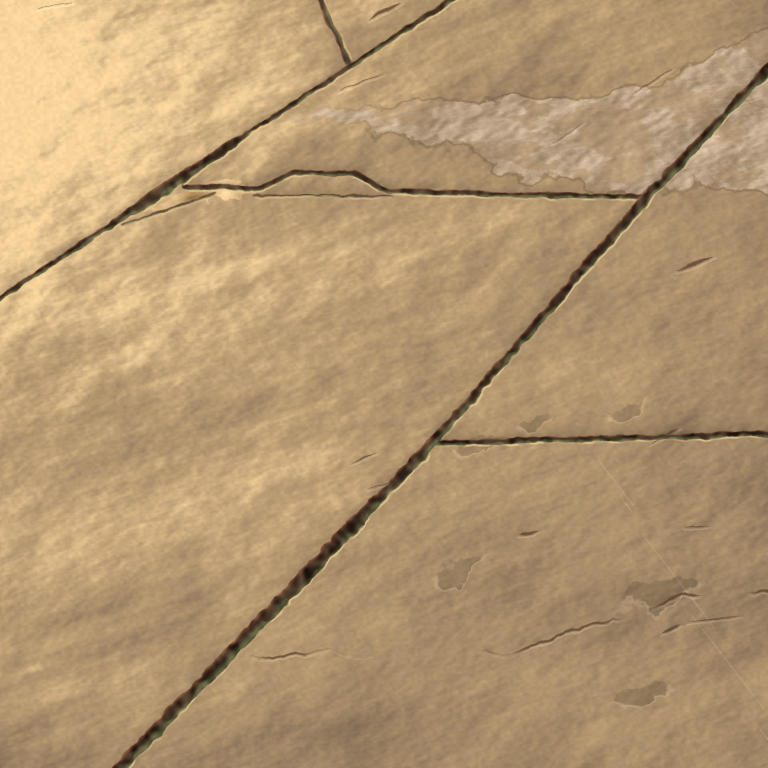
This texture is drawn by a WebGL 2 fragment shader. Its source:

```glsl
#version 300 es
precision highp float;
// Worn sandstone paving in low warm light, with dark oblique joints, chips and cracks.
uniform vec2 u_resolution;
out vec4 fragColor;

float hash(vec2 p) {
  vec3 q = fract(vec3(p.xyx) * 0.1031);
  q += dot(q, q.yzx + 33.33);
  return fract((q.x + q.y) * q.z);
}

float noise(vec2 p) {
  vec2 i = floor(p), f = fract(p);
  f = f * f * (3.0 - 2.0 * f);
  return mix(mix(hash(i), hash(i + vec2(1, 0)), f.x),
             mix(hash(i + vec2(0, 1)), hash(i + vec2(1, 1)), f.x), f.y);
}

float fbm(vec2 p) {
  float sum = 0.0, amp = 0.5;
  for (int i = 0; i < 5; i++) {
    sum += amp * noise(p);
    p = mat2(0.8, 0.6, -0.6, 0.8) * p * 2.03 + 17.0;
    amp *= 0.5;
  }
  return sum;
}

// Distance, position along the segment, and signed side (positive on the left)
vec3 segment(vec2 p, vec2 a, vec2 b) {
  vec2 d = b - a;
  float t = clamp(dot(p - a, d) / dot(d, d), 0.0, 1.0);
  vec2 q = p - a - d * t;
  return vec3(length(q), t, (d.x * q.y - d.y * q.x) / length(d));
}

float cover(float d, float halfWidth) {
  float soft = max(0.0012, 0.6 / u_resolution.y);
  return 1.0 - smoothstep(halfWidth - soft, halfWidth + soft, d);
}

// Open joint: soft shade above, red upper rim, green lower wall, broken sunlit lower lip
void joint(inout vec3 col, vec2 p, vec2 a, vec2 b, float w, float strength) {
  vec3 s = segment(p, a, b);
  w *= 0.55 + 0.45 * noise(p * 24.0) + 0.5 * noise(p * 95.0);
  float within = smoothstep(0.0, 0.02, s.y) * smoothstep(1.0, 0.98, s.y);
  float patchy = smoothstep(0.35, 0.65, noise(p * 60.0 + 5.0));
  col *= 1.0 - 0.22 * strength * within * step(0.0, s.z) * exp(-s.x / 0.010);
  float lip = cover(abs(s.z + w + 0.0015), 0.0012) * within;
  col = mix(col, vec3(0.90, 0.80, 0.58), lip * strength * (0.15 + 0.65 * patchy));
  vec3 gap = mix(vec3(0.33, 0.34, 0.22), vec3(0.21, 0.15, 0.11),
                 smoothstep(-0.9, 0.0, s.z / w + 0.5 * patchy - 0.25));
  gap = mix(gap, vec3(0.42, 0.25, 0.17), smoothstep(0.4, 1.0, s.z / w));
  gap += 0.28 * (noise(p * 120.0) - 0.4) * vec3(0.9, 0.8, 0.6);
  col = mix(col, gap, cover(s.x, w) * strength);
}

void main() {
  vec2 p = gl_FragCoord.xy / u_resolution.y;
  vec2 rough = p + 0.0055 * (vec2(fbm(p * 65.0), fbm(p * 65.0 + 9.0)) - 0.48);
  vec2 ragged = p + 0.065 * (vec2(fbm(p * 22.0), fbm(p * 22.0 + 31.0)) - 0.48);

  // Light level with glancing relief on a slightly tilted grain
  vec2 grain = mat2(0.94, -0.34, 0.34, 0.94) * p;
  grain.y *= 1.9;
  float glow = exp(-2.7 * length((p - vec2(-0.03, 0.87)) * vec2(1.0, 0.9)));
  float broad = fbm(grain * 4.5) - 0.48;
  float relief = fbm(grain * 18.0) - fbm(grain * 18.0 + vec2(-0.3, 0.4));
  float fine = fbm(grain * 75.0) - fbm(grain * 75.0 + vec2(-0.45, 0.5));
  float rightSlab = smoothstep(-0.01, 0.01, (p.x - 0.156) * 0.93 - p.y * 0.865);
  float level = 0.20 + 0.98 * glow - 0.04 * rightSlab + 0.55 * broad
              + (0.42 - 0.14 * rightSlab + 0.3 * glow) * relief + (0.22 + 0.15 * glow) * fine;
  vec3 col = mix(vec3(0.50, 0.415, 0.33), vec3(0.73, 0.61, 0.45), smoothstep(-0.2, 0.55, level));
  col = mix(col, vec3(0.98, 0.84, 0.62), smoothstep(0.38, 0.98, level));
  col *= 1.0 + 0.06 * (noise(p * 240.0) - 0.5);

  // Pale worn crust across the upper right, with crisp flaking borders
  float top = 0.865 + 0.085 * smoothstep(0.76, 1.0, p.x);
  float bottom = mix(0.85, 0.75, smoothstep(0.42, 0.8, p.x));
  float border = min(top - ragged.y, ragged.y - bottom);
  float crust = smoothstep(-0.002, 0.002, border) * smoothstep(0.33, 0.45, ragged.x);
  float bare = smoothstep(0.46, 0.40, fbm(p * vec2(22.0, 40.0) + 4.0));
  col *= 1.0 - 0.14 * smoothstep(0.004, 0.0, abs(border + 0.003)) * smoothstep(0.4, 0.5, p.x);
  vec3 crustColor = vec3(0.74, 0.645, 0.54) + 0.3 * relief + 0.25 * fine;
  col = mix(col, crustColor, crust * (0.88 - 0.6 * bare));

  // Flaked hollows on the right slabs, darker with a bright lower rim
  for (int i = 0; i < 6; i++) {
    float k = float(i);
    vec2 centre = vec2(0.5 + 0.46 * hash(vec2(k, 3.0)), 0.03 + 0.46 * hash(vec2(k, 8.0)));
    vec2 q = ragged - centre;
    q.y -= 0.35 * q.x;
    float r = length(q / vec2(0.048, 0.019)) - 0.5 - 0.5 * hash(vec2(k, 5.0));
    col *= 1.0 - 0.13 * rightSlab * smoothstep(0.08, -0.08, r);
    col += 0.06 * rightSlab * smoothstep(0.14, 0.0, abs(r - 0.08)) * step(q.y, 0.0);
  }

  // Short tapered gouges and long faint scratches
  for (int i = 0; i < 13; i++) {
    float k = float(i), angle = 0.1 + 0.5 * hash(vec2(k, 21.0));
    vec2 start = vec2(hash(vec2(k, 12.0)), hash(vec2(k, 17.0)));
    vec2 run = vec2(cos(angle), sin(angle)) * (0.025 + 0.045 * hash(vec2(k, 26.0)));
    vec3 s = segment(rough, start, start + run);
    float w = 0.0028 * s.y * (1.0 - s.y) * 4.0 * hash(vec2(k, 29.0));
    col = mix(col, vec3(0.32, 0.23, 0.16), 0.7 * cover(s.x, w));
    col += 0.08 * cover(abs(s.z + w + 0.003), 0.001) * cover(s.x, w + 0.005);
    vec2 from = vec2(0.66 + 0.03 * k, 0.6 - 0.05 * k);
    vec3 scratch = segment(p, from, from + vec2(0.1, -0.13) * hash(vec2(k, 35.0)));
    col += 0.07 * cover(scratch.x, 0.0006) * step(0.6, hash(vec2(k, 41.0)));
  }

  // Wandering, interrupted hairline crack in the lower right slab
  float crackY = 0.147 + 0.09 * smoothstep(0.55, 1.05, p.x) + 0.035 * (fbm(p.xx * 9.0) - 0.5);
  float crack = smoothstep(0.31, 0.36, p.x) * smoothstep(0.4, 0.7, noise(p * 17.0 + 2.0));
  float crackSide = rough.y - crackY;
  col = mix(col, vec3(0.33, 0.24, 0.16), 0.7 * crack * cover(abs(crackSide), 0.0022 * crack - 0.0006));
  col += 0.09 * crack * cover(abs(crackSide + 0.004), 0.001);

  // Broken edge along the cross joint: raised lip and sunlit splinters
  float arch = smoothstep(0.33, 0.39, p.x) * smoothstep(0.51, 0.46, p.x);
  float splinter = segment(ragged, vec2(0.17, 0.715), vec2(0.31, 0.755)).x;
  col = mix(col, vec3(0.82, 0.67, 0.45) + 0.9 * relief, 0.8 * cover(splinter, 0.008));
  joint(col, rough, vec2(0.16, 0.708), vec2(0.28, 0.748), 0.0018, 0.6);
  joint(col, rough, vec2(0.33, 0.746), vec2(0.51, 0.745), 0.0014, 0.6);
  joint(col, rough - vec2(0.0, 0.022 * arch), vec2(0.24, 0.757), vec2(0.835, 0.743), 0.0036, 0.9);

  // Remaining joints, side branches first
  joint(col, rough, vec2(0.453, 0.92), vec2(0.41, 1.015), 0.0038, 0.75);
  joint(col, rough, vec2(0.56, 0.423), vec2(1.02, 0.436), 0.0036, 1.0);
  float swell = 0.0045 * exp(-pow((p.x - 0.22) / 0.07, 2.0));
  joint(col, rough, vec2(-0.02, 0.599), vec2(0.61, 1.016), 0.0031 + swell, 0.95);
  joint(col, rough, vec2(0.137, -0.02), vec2(0.56, 0.42), 0.0076, 1.0);
  joint(col, rough, vec2(0.56, 0.42), vec2(0.833, 0.733), 0.0058, 1.0);
  joint(col, rough, vec2(0.833, 0.733), vec2(1.02, 0.932), 0.0058, 1.0);

  fragColor = vec4(clamp(col, 0.0, 1.0), 1.0);
}
```
